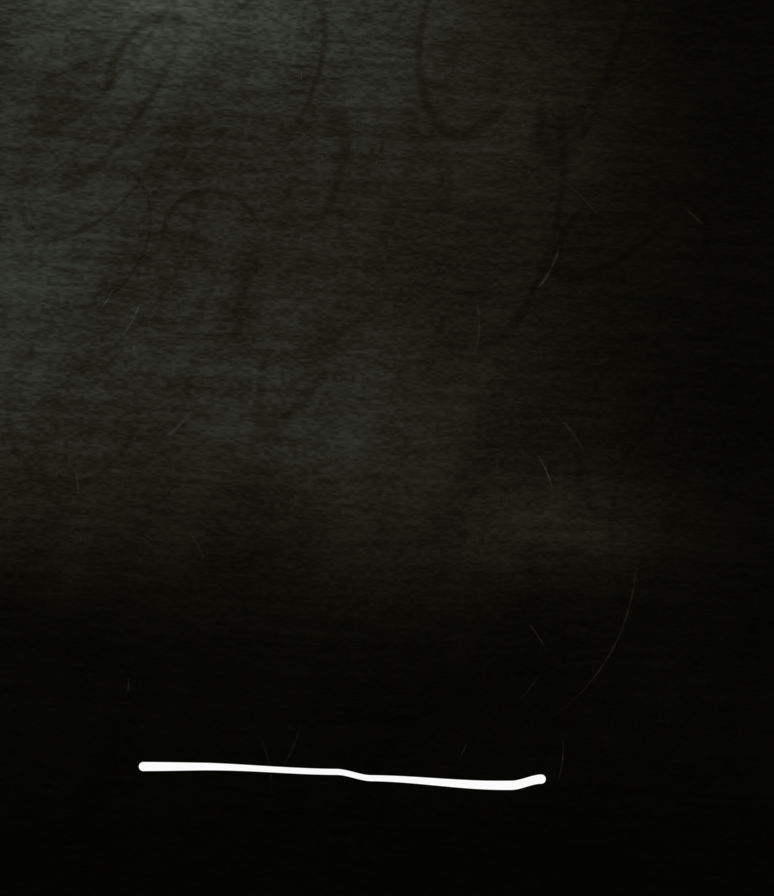
Give the GLSL for this texture, as a Shadertoy shader.

```glsl
// A worn blackboard: uneven light over dark slate, wiped in near-level streaks,
// with half-erased dark loops, pale scratches and one thick chalk line.
// Soft light pools, stretched value noise and looped arcs build the layers.

float hash(vec2 p) {
    vec3 q = fract(p.xyx * 0.1031);
    q += dot(q, q.yzx + 33.33);
    return fract((q.x + q.y) * q.z);
}

float noise(vec2 p) {
    vec2 cell = floor(p), f = fract(p);
    f = f * f * (3.0 - 2.0 * f);
    return mix(mix(hash(cell), hash(cell + vec2(1, 0)), f.x),
               mix(hash(cell + vec2(0, 1)), hash(cell + vec2(1, 1)), f.x), f.y);
}

float fbm(vec2 p) {
    float sum = 0.0, gain = 0.5;
    for (int i = 0; i < 4; i++) {
        sum += gain * noise(p);
        p = mat2(1.6, 1.2, -1.2, 1.6) * p + 7.3;
        gain *= 0.5;
    }
    return sum;
}

vec2 turn(vec2 p, float a) {
    return vec2(cos(a) * p.x + sin(a) * p.y, cos(a) * p.y - sin(a) * p.x);
}

// Soft elliptical pool of light
float pool(vec2 p, vec2 centre, vec2 size) {
    vec2 q = (p - centre) / size;
    return exp(-dot(q, q));
}

float boardLight(vec2 p) {
    vec2 w = p + 0.07 * (vec2(fbm(p * 4.0), fbm(p * 4.0 + 31.0)) - 0.47);
    float body = smoothstep(0.26, 0.56, w.y + 0.08 * w.x)
               * (1.0 - 0.95 * smoothstep(0.3, 0.85, w.x));
    float light = 0.026 + 0.1 * body;
    light += 0.11 * pool(w, vec2(0.22, 1.03), vec2(0.27, 0.13));
    light += 0.035 * pool(w, vec2(0.0, 0.68), vec2(0.16, 0.17));
    light += 0.025 * pool(w, vec2(0.36, 0.56), vec2(0.2, 0.1));
    light += 0.05 * pool(w, vec2(0.64, 0.41), vec2(0.14, 0.055));
    light += 0.025 * pool(w, vec2(0.6, 0.87), vec2(0.15, 0.12));
    return light * (1.0 - 0.35 * smoothstep(0.22, 0.02, w.y));
}

// Partial slanted ellipses left by wiped chalk
float ghostLoops(vec2 p) {
    float ink = 0.0;
    for (int i = 0; i < 26; i++) {
        float k = float(i);
        vec2 centre = vec2(0.05 + 0.75 * hash(vec2(k, 1)), 0.25 + 0.72 * hash(vec2(k, 2)));
        vec2 radii = vec2(0.02 + 0.06 * hash(vec2(k, 3)), 0.05 + 0.1 * hash(vec2(k, 4)));
        vec2 q = turn(p - centre, -0.2 - 0.7 * hash(vec2(k, 5))) / radii;
        float d = abs(length(q) - 1.0) * radii.x;
        float along = cos(atan(q.y, q.x) - 6.283 * hash(vec2(k, 6)));
        float width = 0.0025 + 0.006 * hash(vec2(k, 7));
        float arc = smoothstep(-0.3, 0.5, along) * smoothstep(width, width * 0.2, d);
        ink += arc * (0.08 + 0.14 * hash(vec2(k, 8)));
    }
    return min(ink, 0.4);
}

// Short pale nicks, mostly steep, with broken edges
float scratches(vec2 p, float px) {
    float mark = 0.0;
    for (int i = 0; i < 18; i++) {
        float k = float(i) + 50.0;
        vec2 centre = vec2(0.04 + 0.8 * hash(vec2(k, 1)), 0.1 + 0.72 * hash(vec2(k, 2)));
        vec2 q = turn(p - centre, 1.7 * (hash(vec2(k, 3)) - 0.5));
        float len = 0.01 + 0.03 * hash(vec2(k, 4));
        float d = abs(q.x + 4.0 * q.y * q.y);
        float width = 0.0006 + 0.0016 * pow(hash(vec2(k, 5)), 3.0);
        mark += smoothstep(width + px, 0.0, d) * smoothstep(len, len * 0.3, abs(q.y))
              * (0.3 + 0.7 * hash(vec2(k, 6)));
    }
    // Long thin curve at the lower right
    vec2 q = p - vec2(0.49, 0.38);
    float sweep = smoothstep(-0.2, -0.11, q.y) * smoothstep(0.01, -0.05, q.y);
    mark += 0.7 * sweep * step(0.0, q.x) * smoothstep(0.0008 + px, 0.0, abs(length(q) - 0.22));
    return mark * (0.4 + 0.9 * noise(p * 130.0));
}

// Distance to the wavering chalk line
float chalkLine(vec2 p) {
    float x = clamp(p.x, 0.16, 0.604);
    float y = 0.1445 - 0.006 * smoothstep(0.22, 0.38, x) - 0.007 * smoothstep(0.375, 0.415, x)
            - 0.008 * smoothstep(0.41, 0.56, x) + 0.007 * smoothstep(0.57, 0.605, x);
    float radius = 0.0036 + 0.0018 * smoothstep(0.05, 0.22, abs(x - 0.36));
    return length(p - vec2(x, y)) - radius;
}

void mainImage(out vec4 fragColor, in vec2 fragCoord) {
    float px = 1.0 / iResolution.y;
    vec2 p = fragCoord * px;
    float light = boardLight(p);

    // Wiping streaks, cloudy smears and fine grain
    vec2 wipe = turn(p, -0.06 + 0.05 * (noise(p * 3.0) - 0.5));
    float streaks = noise(wipe * vec2(14, 150)) + noise(wipe * vec2(45, 260) + 17.0) - 1.0;
    float grain = noise(wipe * vec2(190, 430)) - 0.5;
    float smears = fbm(turn(p, -0.45) * vec2(22, 6)) - 0.47;
    light *= 1.0 + 0.2 * streaks + 0.38 * grain + 0.45 * smears;
    light *= 1.0 - ghostLoops(p);
    light += 0.09 * scratches(p, px);

    // Specks of dust
    float dust = noise(p * 300.0 + 90.0);
    light += 0.05 * smoothstep(0.94, 1.0, dust) * smoothstep(0.02, 0.12, light);

    // Warm shadows turning to cool grey in the light
    float cool = smoothstep(0.03, 0.22, light);
    vec3 slate = light * mix(vec3(1.0, 0.95, 0.58), vec3(0.98, 1.03, 0.92), cool);
    vec3 color = mix(slate, vec3(0.98), smoothstep(px, -px, chalkLine(p)));
    fragColor = vec4(color, 1.0);
}
```
